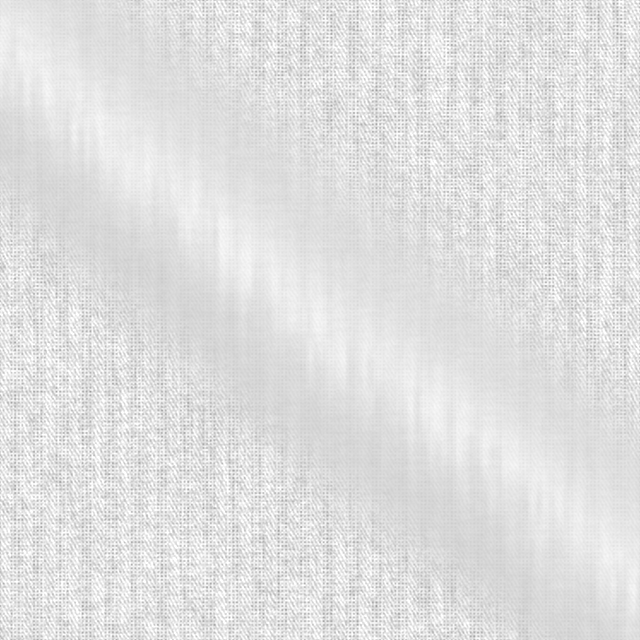
Give the GLSL for this texture, as a WebGL 1 fragment shader.

```glsl
precision highp float;
uniform vec2 u_resolution;

const float TAU = 6.2831853;

// Cloth tones
const float CLOTH = 0.888;
const float RIDGE_LIGHT = 0.042;
const float LOWER_SHADE = 0.048;
const float UPPER_SHADE = 0.022;

// Fold: a diagonal ridge between two soft troughs
const float RIDGE_TOP = 0.938;
const float RIDGE_SLOPE = 0.837;
const float RIDGE_WIDTH = 0.056;
const float LOWER_POS = -0.145;
const float LOWER_WIDTH = 0.085;
const float UPPER_POS = 0.135;
const float UPPER_WIDTH = 0.085;

// Weave
const float STRIPES = 26.5;
const float THREADS = 170.0;
const vec2 TWILL = vec2(150.0, 88.0);
const float TWILL_CONTRAST = 0.060;
const float PIT_DEPTH = 0.19;
const float PIT_MEAN = 0.25;
const float STRIPE_TONE = 0.026;
const float WARP_TONE = 0.070;
const float WEFT_TONE = 0.055;
const float GRAIN = 0.15;
const float FOLD_WEAVE = 0.17;

// Streaks along the warp, faint lines along the weft
const vec2 STREAK_SCALE = vec2(95.0, 14.0);
const float STREAK = 0.052;
const vec2 LINE_SCALE = vec2(26.0, 130.0);
const float LINE = 0.014;

float hash(vec2 p) {
  return fract(sin(dot(p, vec2(127.1, 311.7))) * 43758.5453);
}

float noise(vec2 p) {
  vec2 cell = floor(p);
  vec2 f = fract(p);
  f = f * f * (3.0 - 2.0 * f);
  float low = mix(hash(cell), hash(cell + vec2(1.0, 0.0)), f.x);
  float high = mix(hash(cell + vec2(0.0, 1.0)), hash(cell + 1.0), f.x);
  return mix(low, high, f.y);
}

float bump(float x, float center, float width) {
  float t = (x - center) / width;
  return exp(-t * t);
}

// Signed distance to the ridge, positive towards the upper right
float ridgeDistance(vec2 p) {
  float d = p.y - RIDGE_TOP + RIDGE_SLOPE * p.x;
  d /= sqrt(1.0 + RIDGE_SLOPE * RIDGE_SLOPE);
  return d + 0.03 * (noise(p * 4.0) - 0.5);
}

// Dark pits between the threads, with twill runs in the light stripes
float weave(vec2 p, float stripe) {
  vec2 gaps = 0.5 + 0.5 * cos(TAU * p * THREADS);
  float pits = PIT_MEAN - gaps.x * gaps.y;
  float depth = PIT_DEPTH * mix(1.0, 0.4, stripe);
  depth *= 0.6 + 0.8 * noise(p * vec2(110.0, 90.0));

  float twill = sin(TAU * dot(p, TWILL) + 2.5 * noise(p * vec2(50.0, 80.0)));
  twill *= TWILL_CONTRAST * stripe;

  float warp = WARP_TONE * (noise(p * vec2(THREADS, 24.0)) - 0.5);
  float weft = WEFT_TONE * (noise(p * vec2(60.0, THREADS)) - 0.5);
  float grain = GRAIN * (noise(p * THREADS * 2.2 + 7.0) - 0.5);
  float bands = STRIPE_TONE * (stripe - 0.5);
  return depth * pits + twill + warp + weft + grain + bands;
}

void main() {
  vec2 p = gl_FragCoord.xy / u_resolution;
  float d = ridgeDistance(p);

  // Broad light and shade, with a ragged edge along the warp
  float streak = noise(p * STREAK_SCALE) - 0.5;
  float ridge = bump(d + 0.035 * streak, 0.0, RIDGE_WIDTH);
  float tone = CLOTH + RIDGE_LIGHT * ridge;
  tone -= LOWER_SHADE * bump(d, LOWER_POS, LOWER_WIDTH);
  tone -= UPPER_SHADE * bump(d, UPPER_POS, UPPER_WIDTH);

  // Warp streaks, strongest on the ridge, and faint weft lines
  float wave = sin(TAU * STRIPES * p.x + 1.5 * noise(vec2(p.x * 12.0, 3.0)));
  float stripe = smoothstep(-0.4, 0.6, wave);
  tone += (STREAK * streak + 0.006 * wave) * (0.35 + 0.65 * ridge);
  tone += LINE * (noise(p * LINE_SCALE) - 0.5);

  // The weave blurs out across the fold
  float sharpUpper = smoothstep(0.11, 0.28, d);
  float sharpLower = smoothstep(0.14, 0.28, -d);
  float sharpness = mix(FOLD_WEAVE, 1.0, max(sharpUpper, sharpLower));
  tone += sharpness * weave(p, stripe);

  gl_FragColor = vec4(vec3(clamp(tone, 0.0, 1.0)), 1.0);
}
```
